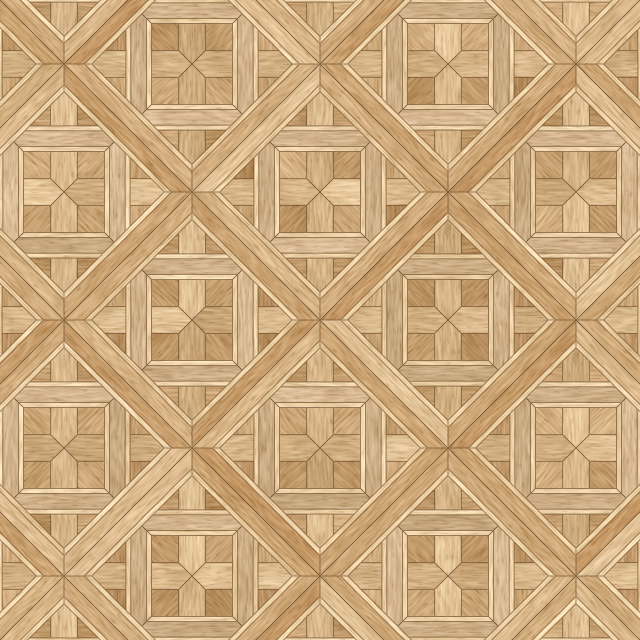
This pattern is drawn by a WebGL 1 fragment shader. Its source:

```glsl
precision highp float;
// Oak parquet: diagonal mitred bands around framed squares with a pointed cross.

uniform vec2 u_resolution;

const float REPEATS = 2.5;
const float BAND_INNER = 0.080;   // band plank to light strip
const float BAND_OUTER = 0.108;   // light strip to diamond interior
const float FRAME_OUTER = 0.258;
const float FRAME_HIGH = 0.239;
const float FRAME_LOW = 0.178;
const float FIELD = 0.158;
const float CROSS = 0.052;
const float DIAGONAL = 0.7071;

struct Plank {
  vec2 grain;    // along and across the fibres
  float id;      // distinguishes planks inside one diamond
  float joint;   // distance to the nearest seam
  vec3 dark;
  vec3 pale;
};

float hash(vec2 p) {
  vec3 h = fract(vec3(p.xyx) * 0.1031);
  h += dot(h, h.yzx + 33.33);
  return fract((h.x + h.y) * h.z);
}

float cornerSlope(vec2 corner, vec2 offset) {
  float angle = 6.2832 * hash(corner);
  return dot(vec2(cos(angle), sin(angle)), offset);
}

float gradientNoise(vec2 p) {
  vec2 i = floor(p), f = fract(p);
  vec2 w = f * f * f * (f * (f * 6.0 - 15.0) + 10.0);
  vec2 e = vec2(1.0, 0.0);
  float low = mix(cornerSlope(i, f), cornerSlope(i + e, f - e), w.x);
  float high = mix(cornerSlope(i + e.yx, f - e.yx), cornerSlope(i + 1.0, f - 1.0), w.x);
  return mix(low, high, w.y);
}

// Brightness change from growth rings, fibres and pores.
float woodGrain(vec2 g, float seed) {
  vec2 shift = vec2(seed * 91.0, seed * 57.0);
  float warp = gradientNoise(g * vec2(5.0, 15.0) + shift);
  float rings = sin(6.2832 * (g.y * 32.0 + warp * 2.4 + seed * 5.0));
  float fibre = gradientNoise(g * vec2(12.0, 105.0) + shift.yx);
  float pores = smoothstep(0.12, 0.5, gradientNoise(g * vec2(26.0, 150.0) + shift));
  return 0.022 * rings + 0.10 * fibre + 0.06 * warp - 0.07 * pores;
}

float nearest(float a, float b, float c) {
  return min(abs(a), min(abs(b), abs(c)));
}

// Chooses the plank under q, measured from the centre of a diamond.
Plank parquet(vec2 q) {
  vec2 a = abs(q);
  float far = max(a.x, a.y), near = min(a.x, a.y);
  float edge = 0.5 - a.x - a.y;
  float mitre = (far - near) * DIAGONAL;
  bool sideways = a.x > a.y;
  vec2 lengthwise = sideways ? q : q.yx;
  float side = sideways ? step(0.0, q.x) : 2.0 + step(0.0, q.y);
  float quadrant = step(0.0, q.x) + 2.0 * step(0.0, q.y);

  vec3 stripDark = vec3(0.91, 0.79, 0.61), stripPale = vec3(0.96, 0.86, 0.70);
  vec3 gold = vec3(0.77, 0.60, 0.40), cream = vec3(0.89, 0.77, 0.60);

  // Diagonal bands, each half owned by one side of the diamond
  if (edge < BAND_OUTER) {
    bool strip = edge > BAND_INNER;
    float seam = nearest(edge, edge - BAND_INNER, edge - BAND_OUTER) * DIAGONAL;
    return Plank(vec2(a.x - a.y, edge) * DIAGONAL, quadrant + (strip ? 4.0 : 0.0),
      min(seam, near), strip ? stripDark : gold, strip ? stripPale : cream);
  }
  float bandSeam = (edge - BAND_OUTER) * DIAGONAL;

  // Tips of the diamond
  if (far > FRAME_OUTER) {
    bool middle = near < CROSS;
    float wing = 12.0 + 2.0 * side + step(0.0, lengthwise.y);
    return Plank(middle ? lengthwise : lengthwise.yx, middle ? 8.0 + side : wing,
      nearest(near - CROSS, far - FRAME_OUTER, bandSeam),
      middle ? vec3(0.80, 0.67, 0.49) : vec3(0.71, 0.55, 0.36),
      middle ? cream : vec3(0.84, 0.70, 0.52));
  }

  // Square frame between two light strips
  if (far > FIELD) {
    bool strip = far > FRAME_HIGH || far < FRAME_LOW;
    float seam = min(nearest(far - FRAME_OUTER, far - FRAME_HIGH, far - FRAME_LOW), far - FIELD);
    return Plank(lengthwise.yx, side + (strip ? 24.0 : 20.0), nearest(seam, mitre, bandSeam),
      strip ? stripDark : vec3(0.77, 0.65, 0.49), strip ? stripPale : vec3(0.86, 0.74, 0.59));
  }

  // Pointed cross and corner blocks
  if (near < CROSS) {
    return Plank(lengthwise, 28.0 + side, nearest(CROSS - near, mitre, FIELD - far),
      vec3(0.78, 0.64, 0.46), vec3(0.91, 0.79, 0.62));
  }
  return Plank(vec2(a.x + a.y, a.x - a.y) * DIAGONAL, 32.0 + quadrant,
    min(near - CROSS, FIELD - far), vec3(0.72, 0.56, 0.37), vec3(0.85, 0.71, 0.53));
}

void main() {
  float pixel = REPEATS / min(u_resolution.x, u_resolution.y);
  vec2 p = (gl_FragCoord.xy - 0.5 * u_resolution) * pixel;
  vec2 turned = vec2(p.x + p.y, p.x - p.y);
  vec2 cell = floor(turned), f = fract(turned) - 0.5;
  Plank plank = parquet(0.5 * vec2(f.x + f.y, f.x - f.y));

  float seed = hash(cell * 7.3 + vec2(plank.id * 3.7, plank.id * 1.9) + 40.0);
  vec3 color = mix(plank.dark, plank.pale, seed);
  color += woodGrain(plank.grain, seed) * vec3(0.9, 1.0, 1.1);
  float seam = clamp((0.0017 - plank.joint) / pixel + 0.5, 0.0, 1.0);
  color = mix(color, vec3(0.40, 0.28, 0.16), 0.75 * seam);
  gl_FragColor = vec4(color, 1.0);
}
```
